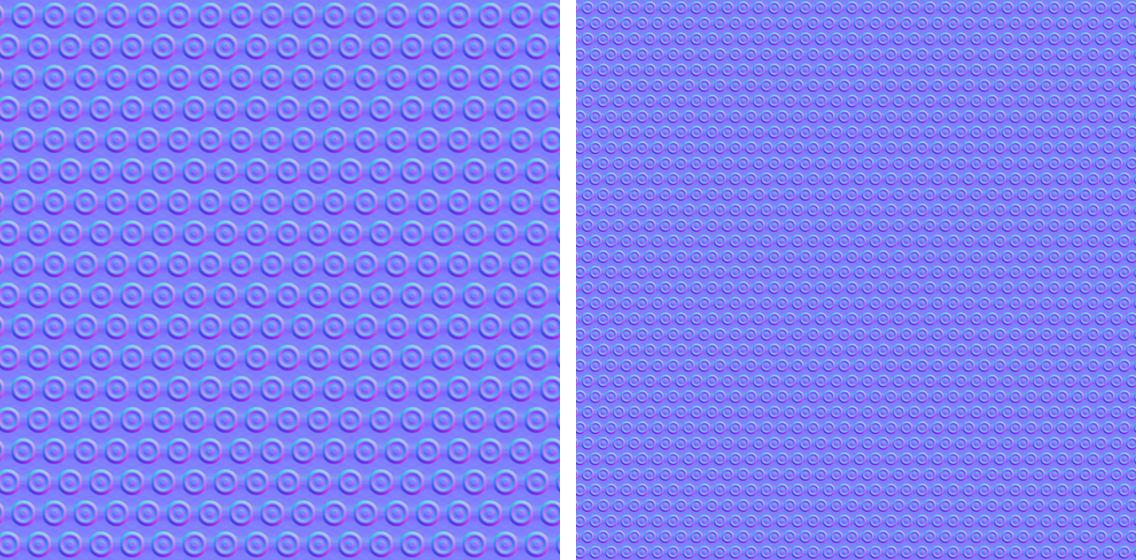
Left: one tile. Right: repeated 2 by 2.
Give the GLSL for this texture map, as a three.js fragment shader.

```glsl
// Tangent-space normal map of staggered rows of ringed beads strung on soft cords.
#define REPEATS 18.0
#define BEAD_RADIUS 0.44
#define BEAD_HEIGHT 0.082
#define GROOVE_DEPTH 0.036
#define BOSS_HEIGHT 0.026
#define CORD_HALF_WIDTH 0.30
#define CORD_HEIGHT 0.042
#define BLEND 0.03
#define RIPPLE 0.0016
#define SAMPLE_STEP 0.014
#define PI 3.14159265

varying vec2 vUv;

// One inside the inner radius, falling smoothly to zero at the outer radius.
float plateau(float inner, float outer, float d) {
  return 1.0 - smoothstep(inner, outer, d);
}

float smoothMax(float a, float b, float k) {
  float h = max(k - abs(a - b), 0.0) / k;
  return max(a, b) + 0.25 * k * h * h;
}

// Height in cell units; alternate rows are shifted by half a cell.
float heightAt(vec2 p) {
  float stagger = 0.5 * mod(floor(p.y), 2.0);
  vec2 q = vec2(fract(p.x + 0.25 - stagger), fract(p.y)) - 0.5;
  // The first row has its bead centres a quarter cell from the left edge.
  float r = length(q);

  // Bead body joined to the cord
  float disc = BEAD_HEIGHT * plateau(BEAD_RADIUS - 0.13, BEAD_RADIUS, r);
  float cord = CORD_HEIGHT * plateau(0.03, CORD_HALF_WIDTH, abs(q.y));
  float height = smoothMax(disc, cord, BLEND);

  // Circular groove and central boss
  height -= GROOVE_DEPTH * plateau(0.20, 0.30, r);
  height += BOSS_HEIGHT * plateau(0.05, 0.17, r);

  // Faint ripples on the ground between rows
  float ground = smoothstep(0.36, 0.48, r) * smoothstep(0.15, 0.35, abs(q.y));
  return height + RIPPLE * ground * cos(4.0 * PI * q.x) * cos(8.0 * PI * q.y);
}

void main() {
  vec2 p = vUv * REPEATS;
  vec2 e = vec2(SAMPLE_STEP, 0.0);

  // Central differences give the slope
  vec2 slope = vec2(heightAt(p + e.xy) - heightAt(p - e.xy),
                    heightAt(p + e.yx) - heightAt(p - e.yx)) / (2.0 * SAMPLE_STEP);
  vec3 normal = normalize(vec3(-slope, 1.0));
  gl_FragColor = vec4(0.5 + 0.5 * normal, 1.0);
}
```
